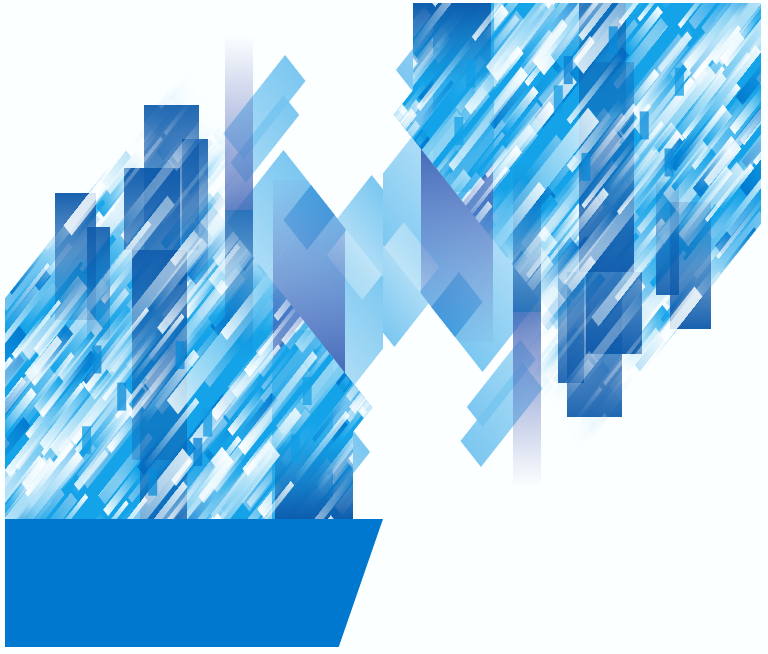
Reproduce this background procedurally as a Shadertoy shader.

```glsl
// Two half-turned panels of blue diagonal streaks, diamonds and bars over a slanted footer.
#define VIEW_HEIGHT 6.54
#define SLOPE 1.27
#define STREAK_LAYERS 4
#define STREAK_CELL vec2(0.52, 2.3)
#define GLINT_STRENGTH 0.85
#define WHITE vec3(0.99, 1.0, 1.0)
#define PALE vec3(0.76, 0.90, 0.97)
#define SKY vec3(0.46, 0.77, 0.94)
#define AZURE vec3(0.08, 0.64, 0.91)
#define ROYAL vec3(0.05, 0.35, 0.67)
#define INDIGO vec3(0.33, 0.40, 0.73)
#define FOOTER vec3(0.0, 0.47, 0.81)

const int BAR_COUNT = 12;
// Bar extents: left, right, top, bottom
const vec4 BARS[BAR_COUNT] = vec4[](
    vec4(.55, .96, 1.93, 3.2), vec4(.87, 1.1, 2.27, 3.4),
    vec4(1.44, 1.99, 1.05, 2.5), vec4(1.24, 1.8, 1.68, 2.5),
    vec4(1.82, 2.08, 1.39, 2.8), vec4(1.32, 1.87, 2.5, 4.6),
    vec4(1.4, 1.87, 4.1, 5.19), vec4(2.25, 2.53, .35, 2.1),
    vec4(2.25, 2.53, 2.1, 3.6), vec4(2.73, 3.45, 1.8, 3.9),
    vec4(2.72, 3.33, 3.3, 5.19), vec4(2.75, 3.53, 4.4, 5.19));
// Bar style: opacity at top, opacity at bottom, tint
const vec3 BAR_STYLE[BAR_COUNT] = vec3[](
    vec3(.95, .2, 0), vec3(.9, .1, 0), vec3(.92, .3, 0), vec3(.95, .6, 0),
    vec3(.9, .1, 0), vec3(.95, .3, 0), vec3(.1, .75, 0), vec3(0, .8, 1),
    vec3(.8, 0, 0), vec3(.05, 1, 1), vec3(.3, .8, 2), vec3(0, .95, 0));

const int DIAMOND_COUNT = 9;
// Diamond extents along the two slanted axes
const vec4 DIAMONDS[DIAMOND_COUNT] = vec4[](
    vec4(4.17, 4.69, -3.07, -1.5), vec4(4.55, 4.95, -2.65, -1.3),
    vec4(6.47, 8.35, -2.97, -2.1), vec4(6.1, 8.35, -2.1, -.65),
    vec4(5.1, 6.1, -2.1, -.65), vec4(5.8, 6.4, -2.1, -1.4),
    vec4(6.7, 7.6, -2.1, -1.6), vec4(8.0, 8.8, -.65, .1),
    vec4(8.5, 9.22, -.18, 1.0));

float hash(vec2 p) {
    vec3 h = fract(p.xyx * 0.1031);
    h += dot(h, h.yzx + 33.33);
    return fract((h.x + h.y) * h.z);
}

float band(float v, float lo, float hi, float aa) {
    return clamp((v - lo) / aa + .5, 0., 1.) * clamp((hi - v) / aa + .5, 0., 1.);
}

float box(vec2 p, vec4 extent, float aa) {
    return band(p.x, extent.x, extent.y, aa) * band(p.y, extent.z, extent.w, aa);
}

vec3 palette(float t) {
    return t < .24 ? WHITE : t < .42 ? PALE : t < .65 ? SKY : t < .9 ? AZURE : FOOTER;
}

// Slanted strip in a random cell: x = opacity, y = random colour pick
vec2 streak(vec2 d, vec2 cell, float seed, float aa) {
    float row = floor(d.x / cell.x);
    float along = d.y / cell.y + 9. * hash(vec2(row + 20., seed));
    vec2 id = vec2(row + 40., floor(along) + 17. * seed);
    float width = cell.x * mix(.35, 1., hash(id + 3.));
    float cover = band(d.x - row * cell.x, 0., width, aa);
    float f = fract(along);
    float ends = band(f, .03, .97, aa / cell.y);
    float fade = hash(id + 7.) < .5 ? f : 1. - f;
    return vec2(cover * ends * fade * step(.3, hash(id + 11.)), hash(id));
}

vec3 drawPanel(vec2 p, float px) {
    vec2 d = vec2(p.y + SLOPE * p.x, p.y - SLOPE * p.x);
    float aa = px * 1.6;
    vec3 col = WHITE;

    // Diamonds, shaded along their length
    for (int i = 0; i < DIAMOND_COUNT; i++) {
        vec4 e = DIAMONDS[i];
        vec3 tint = i == 6 ? PALE : i == 5 ? mix(SKY, FOOTER, .45) : SKY;
        float shade = mix(.95, .6, clamp((d.y - e.z) / (e.w - e.z), 0., 1.));
        col = mix(col, tint, box(d, e, aa) * shade);
    }

    // Streaked body
    float inside = band(d.x, 3.05, 20., aa) * max(band(d.x, 0., 8.8, aa), band(p.x, 0., 3.53, px));
    float upper = max(band(d.y, -.65, 20., aa), 1. - smoothstep(4.5, 5.1, d.x));
    inside *= upper;
    float density = smoothstep(-1., 2.2, d.y + .9 * (d.x - 4.5));
    float reach = smoothstep(-1.8, 1.2, d.y + .5 * max(d.x - 5., 0.));
    col = mix(col, mix(SKY, AZURE, density), inside * density);
    for (int i = 0; i < STREAK_LAYERS; i++) {
        vec2 s = streak(d, STREAK_CELL * pow(.72, float(i)), float(i) + 2., aa);
        col = mix(col, palette(s.y), s.x * inside * reach);
    }

    // Vertical bars; the indigo one stops at the chevron
    float chevron = band(d.x, 7.05, 20., aa) * band(d.y, -.65, 20., aa);
    for (int i = 0; i < BAR_COUNT; i++) {
        vec4 e = BARS[i];
        vec3 style = BAR_STYLE[i];
        float t = clamp((p.y - e.z) / (e.w - e.z), 0., 1.);
        vec3 tint = style.z < .5 ? ROYAL : style.z < 1.5 ? mix(INDIGO, ROYAL, t * t * .4) : AZURE;
        float clip = i == 9 ? (1. - chevron) * band(d.y, -2.1, 20., aa) : i > 9 ? chevron : 1.;
        col = mix(col, tint, box(p, e, px) * clip * mix(style.x, style.y, t));
    }

    // Fine white glints and small upright chips
    for (int i = 0; i < 2; i++) {
        vec2 s = streak(d, vec2(.34, 2.8) / (1. + float(i)), float(i) + 31., aa);
        col = mix(col, WHITE, s.x * step(.4, s.y) * inside * reach * GLINT_STRENGTH);
    }
    for (int i = 0; i < 9; i++) {
        vec2 k = vec2(i, 5);
        vec2 c = vec2(mix(.8, 3.3, hash(k)), mix(3.3, 4.9, hash(k + 9.)));
        float chip = box(p - c, vec4(0, .09, 0, .28), px);
        col = mix(col, mix(AZURE, FOOTER, hash(k + 4.)), chip * inside * .75);
    }
    return mix(WHITE, col, box(p, vec4(.05, 3.84, .03, 5.19), px));
}

void mainImage(out vec4 fragColor, in vec2 fragCoord) {
    float px = VIEW_HEIGHT / iResolution.y;
    vec2 p = vec2(fragCoord.x, iResolution.y - fragCoord.y) * px;
    vec2 q = p.x > 3.83 ? vec2(7.66, 5.22) - p : p;
    vec3 col = drawPanel(q, px);
    float slant = 3.83 - (p.y - 5.19) * .346;
    float footer = band(p.y, 5.19, 6.47, px) * band(p.x, .05, slant, px);
    fragColor = vec4(mix(col, FOOTER, footer), 1.);
}
```
